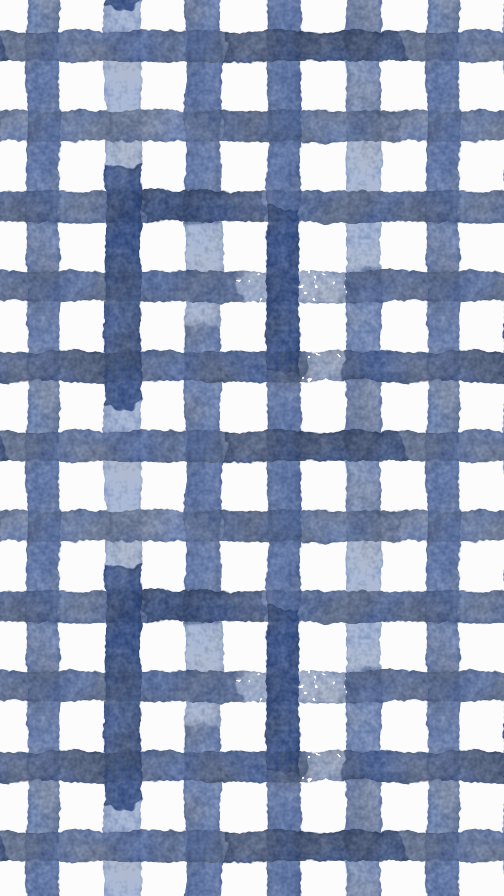
A Shadertoy shader for this pattern:

```glsl
// Watercolour gingham: five columns and five rows of loose brush bands per tile.
// Each band is a wobbly strip with one paler or darker stroke laid along it;
// periodic gradient noise roughens edges and granulates pigment.

const float TILE = 5.0;

// Per band: stroke centre, stroke half length, base tone, stroke tone (0 pale, 1 dark).
const vec4 COLUMNS[5] = vec4[5](
    vec4(0.0, -1.0, 0.50, 0.50), vec4(3.49, 1.50, 0.10, 0.85),
    vec4(3.36, 0.64, 0.50, 0.12), vec4(3.54, 1.04, 0.60, 0.90),
    vec4(2.50, 0.83, 0.45, 0.08));
const vec4 ROWS[5] = vec4[5](
    vec4(3.86, 1.13, 0.60, 0.85), vec4(3.86, 1.13, 0.50, 0.60),
    vec4(2.49, 0.75, 0.62, 0.85), vec4(3.61, 0.66, 0.65, 0.12),
    vec4(4.00, 0.27, 0.72, 0.20));

float hash(vec2 c) {
    return fract(sin(dot(c, vec2(127.1, 311.7))) * 43758.5);
}

float cornerSlope(vec2 cell, vec2 offset, float period) {
    float angle = 6.2832 * hash(mod(cell, period));
    return dot(vec2(cos(angle), sin(angle)), offset);
}

// Gradient noise that repeats with the tile; frequency must be whole.
float noise(vec2 p, float frequency) {
    p *= frequency;
    float period = TILE * frequency;
    vec2 i = floor(p), f = fract(p), e = vec2(1, 0);
    vec2 u = f * f * f * (f * (f * 6.0 - 15.0) + 10.0);
    float low = mix(cornerSlope(i, f, period), cornerSlope(i + e, f - e, period), u.x);
    float high = mix(cornerSlope(i + e.yx, f - e.yx, period),
                     cornerSlope(i + 1.0, f - 1.0, period), u.x);
    return mix(low, high, u.y);
}

vec3 pigment(float tone) {
    vec3 pale = vec3(0.67, 0.73, 0.84), middle = vec3(0.43, 0.51, 0.68);
    vec3 deep = vec3(0.23, 0.32, 0.51);
    return tone < 0.5 ? mix(pale, middle, max(tone, 0.0) * 2.0)
                      : mix(middle, deep, tone * 2.0 - 1.0);
}

// Paint colour and coverage; p is (along, across) the set of bands.
vec4 paintBand(vec2 p, bool isRow, float pixel) {
    int k = int(mod(floor(p.y), TILE));
    vec4 stroke = isRow ? ROWS[k] : COLUMNS[k];
    float seed = hash(vec2(k, isRow ? 7.0 : 3.0));
    vec2 q = p + (isRow ? vec2(1.37, 2.61) : vec2(0.0));

    // Ragged long edges
    float rough = 0.045 * noise(q, 2.0) + 0.03 * noise(q, 6.0) + 0.022 * noise(q, 17.0);
    float halfWidth = (isRow ? 0.205 : 0.222) + 0.04 * (seed - 0.5);
    float inside = halfWidth - abs(fract(p.y) - 0.5) + rough;
    float cover = smoothstep(-pixel, pixel, inside);

    // Stroke ends with a blotted outline
    float along = abs(mod(p.x - stroke.x + 0.5 * TILE, TILE) - 0.5 * TILE);
    float end = stroke.y - along + 0.16 * noise(q, 3.0) + 0.08 * noise(q, 9.0);
    float wet = smoothstep(-pixel, 1.5 * pixel, end);
    float tone = mix(stroke.z, stroke.w, wet);

    // Pooling, granulation and darker drying lines
    tone += 0.22 * noise(q, 1.0) + 0.16 * noise(q, 4.0);
    tone += 0.22 * noise(q, 11.0) + 0.20 * noise(q, 23.0);
    tone += 0.20 * exp(-max(inside, 0.0) * 45.0);
    tone += 0.18 * wet * exp(-max(end, 0.0) * 35.0);
    vec3 color = pigment(min(tone, 1.1));
    float grey = clamp(0.15 + 0.5 * noise(q + 0.7, 2.0) + (isRow ? 0.1 : -0.05), 0.0, 0.4);
    color = mix(color, vec3(dot(color, vec3(0.3, 0.5, 0.2))), grey);

    // Dry specks in pale row strokes
    if (isRow && stroke.w < 0.3)
        cover *= 1.0 - wet * smoothstep(0.36, 0.46, noise(q, 13.0));
    return vec4(color, cover);
}

void mainImage(out vec4 fragColor, in vec2 fragCoord) {
    float pixel = 6.3 / iResolution.x;
    vec2 p = vec2(fragCoord.x, iResolution.y - fragCoord.y) * pixel - vec2(0.04, 0.08);

    vec4 column = paintBand(p.yx, false, pixel);
    vec4 row = paintBand(p, true, pixel);

    // Translucent layers on white paper
    vec3 under = mix(vec3(0.99), column.rgb, column.a);
    vec3 over = mix(vec3(0.99), row.rgb, row.a);
    vec3 color = mix(min(under, over), under * over, 0.17);
    color = mix(vec3(0.99), color, max(column.a, row.a));
    fragColor = vec4(color, 1.0);
}
```
